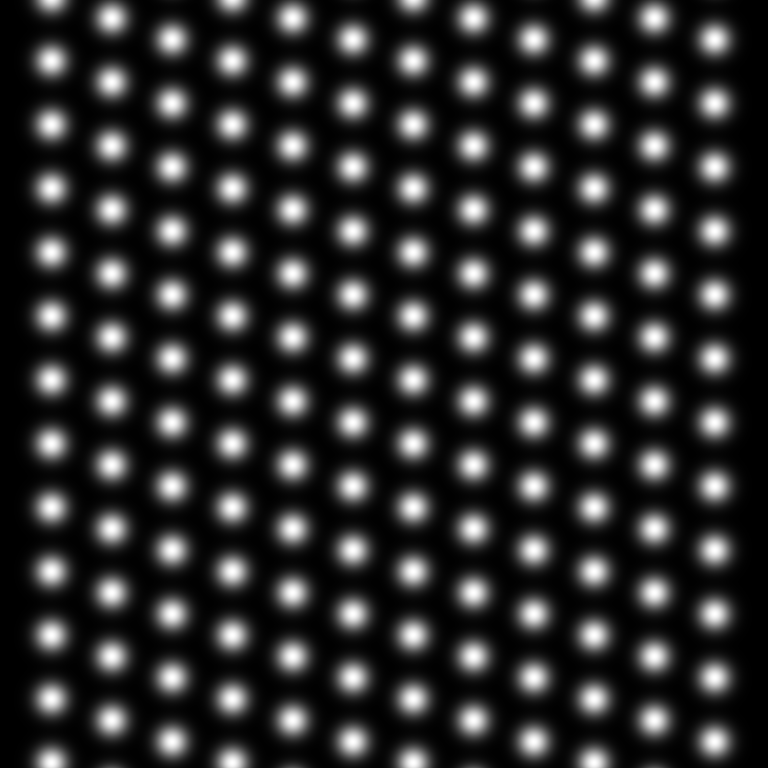
Reproduce this pattern procedurally as a WebGL 1 fragment shader.

```glsl
precision highp float;
// Twelve columns of soft white glowing dots on black, staggered by thirds.

uniform vec2 u_resolution;

// Gaussian falloff of one dot, from the offset to its centre.
float glow(vec2 offset) {
  return exp(-2580.0 * dot(offset, offset));
}

void main() {
  vec2 uv = gl_FragCoord.xy / u_resolution;
  vec2 pitch = vec2(0.0785, 0.0831);
  vec2 firstDot = vec2(0.067, 0.0067);
  float light = 0.0;

  // Only twelve columns exist, so both side margins stay dark.
  for (int i = 0; i < 12; i++) {
    float column = float(i);
    float x = uv.x - firstDot.x - column * pitch.x;

    // Each column sits a third of a pitch below the one on its left.
    float row = (uv.y - firstDot.y) / pitch.y + column / 3.0;
    float y = (fract(row + 0.5) - 0.5) * pitch.y;

    // Add the nearest dot and the tails of those above and below.
    for (int j = -1; j <= 1; j++) {
      light += glow(vec2(x, y + float(j) * pitch.y));
    }
  }

  gl_FragColor = vec4(vec3(min(light, 1.0)), 1.0);
}
```
